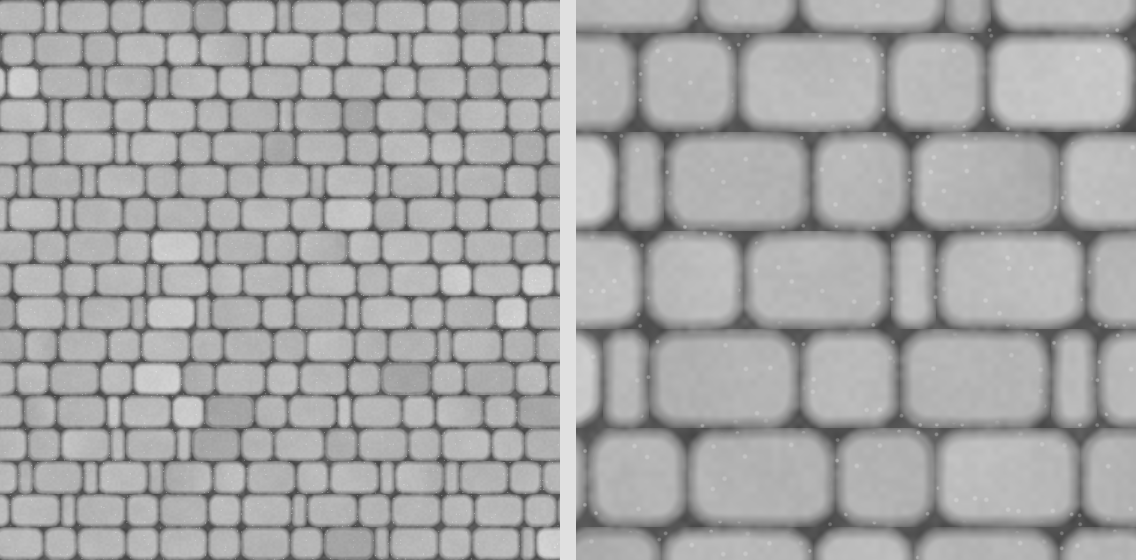
Left: the whole. Right: its middle third, enlarged.
This texture is drawn by a three.js fragment shader. Its source:

```glsl
varying vec2 vUv;

const float ROWS = 17.0;
const int PAIRS = 11;
const float LONG_WIDTH = 1.51;
const float SQUARE_WIDTH = 1.01;
const float THIN_WIDTH = 0.46;
const float THIN_SHARE = 0.33;
const float HALF_GAP = 0.042;
const float CORNER = 0.24;

const vec3 STONE = vec3(0.717);
const vec3 MORTAR = vec3(0.53);
const vec3 DEEP_MORTAR = vec3(0.33);

float hash(vec2 p) {
  vec3 q = fract(p.xyx * 0.1031);
  q += dot(q, q.yzx + 33.33);
  return fract((q.x + q.y) * q.z);
}

float noise(vec2 p) {
  vec2 i = floor(p);
  vec2 f = fract(p);
  f = f * f * (3.0 - 2.0 * f);
  float low = mix(hash(i), hash(i + vec2(1.0, 0.0)), f.x);
  float high = mix(hash(i + vec2(0.0, 1.0)), hash(i + 1.0), f.x);
  return mix(low, high, f.y);
}

float centered(vec2 p) {
  return hash(p) - 0.5;
}

// Start, width and index of the stone covering x; long stones alternate with short ones
vec3 findStone(float x, float row) {
  float start = -2.4 * hash(vec2(row, 71.0));
  vec3 stone = vec3(start, LONG_WIDTH, 0.0);
  for (int i = 0; i < PAIRS; i++) {
    float index = 2.0 * float(i);
    float longWidth = LONG_WIDTH + 0.08 * centered(vec2(index, row + 5.0));
    float thin = step(hash(vec2(index + 13.0, row + 37.0)), THIN_SHARE);
    float shortWidth = mix(SQUARE_WIDTH, THIN_WIDTH, thin);
    float split = start + longWidth;
    if (x >= start) stone = vec3(start, longWidth, index);
    if (x >= split) stone = vec3(split, shortWidth, index + 1.0);
    start = split + shortWidth;
  }
  return stone;
}

// Rounded box with slightly bowed sides
float stoneDistance(vec2 p, vec2 halfSize) {
  vec2 s = p / halfSize;
  p *= 1.0 + 0.055 * s.yx * s.yx * min(halfSize.yx / halfSize, vec2(1.0));
  float radius = min(CORNER, halfSize.x * 0.8);
  vec2 q = abs(p) - halfSize + radius;
  return length(max(q, 0.0)) + min(max(q.x, q.y), 0.0) - radius;
}

// Small bright grains scattered on a jittered grid
float speckles(vec2 p, float share) {
  vec2 cell = floor(p);
  vec2 center = 0.3 + 0.4 * vec2(hash(cell + 3.0), hash(cell + 19.0));
  float dotMask = 1.0 - smoothstep(0.1, 0.3, length(fract(p) - center));
  return dotMask * step(1.0 - share, hash(cell + 47.0));
}

// Brightness offset: base tone, rare pale or dark stones, and a tilt
float stoneTone(vec2 id, vec2 side) {
  float pick = hash(id + 61.0);
  float tone = 0.045 * centered(id + 7.0);
  tone += 0.065 * step(0.96, pick) - 0.055 * step(pick, 0.07);
  float tilt = mix(0.025, 0.09, step(0.9, hash(id + 83.0)));
  return tone + tilt * centered(id + 29.0) * side.x
    + 0.02 * centered(id + 43.0) * side.y;
}

void main() {
  vec2 p = vUv * ROWS;
  float row = floor(p.y);
  vec3 stone = findStone(p.x, row);
  vec2 id = vec2(stone.z, row);

  // Stone outline, roughened a little
  vec2 local = vec2(p.x - stone.x - 0.5 * stone.y, fract(p.y) - 0.5);
  vec2 halfSize = vec2(stone.y, 1.0) * 0.5 - HALF_GAP;
  float d = stoneDistance(local, halfSize);
  d += 0.022 * (noise(p * 5.0 + 11.0) - 0.5);

  // Worn face with a shaded rim
  float grain = noise(p * 13.0) - 0.5;
  float stain = noise(p * 2.6 + 31.0) - 0.5;
  vec3 face = STONE + stoneTone(id, local / halfSize);
  face += 0.028 * grain + 0.022 * stain;
  face += 0.06 * speckles(p * 9.0, 0.06);
  face *= mix(0.82, 1.0, smoothstep(0.0, 0.1, -d));

  // Mortar deepens away from the stones and holds pale grit
  vec3 joint = mix(MORTAR, DEEP_MORTAR, smoothstep(0.0, 0.1, d));
  joint += 0.07 * grain + 0.08 * stain;
  joint += 0.16 * speckles(p * 11.0 + 5.0, 0.12);

  float cover = 1.0 - smoothstep(-0.025, 0.025, d);
  gl_FragColor = vec4(mix(joint, face, cover), 1.0);
}
```
